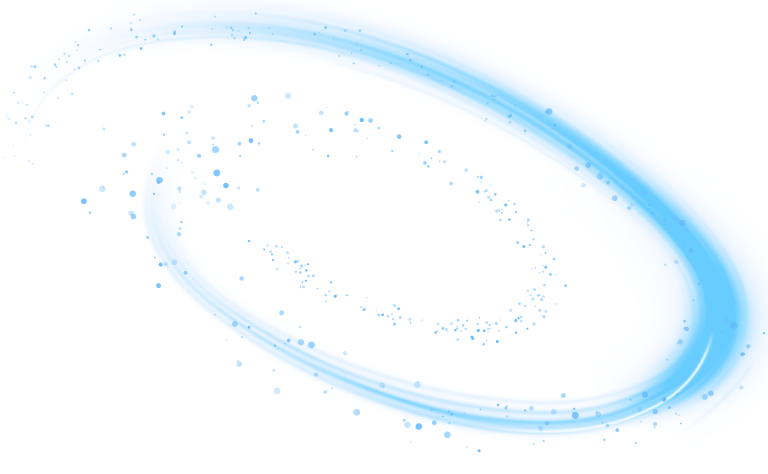
Give the GLSL for this background, as a WebGL 2 fragment shader.

```glsl
#version 300 es
precision highp float;
// A tilted spiral of pale blue light with fine streaks and scattered droplets on white.

#define SPAN 768.0       // canvas width in drawing units
#define TILT 0.436       // tilt of the long axis
#define SQUASH 2.1       // ratio of the two axes
#define CENTER vec2(16.0, 3.0)
#define INNER_DOTS 230
#define OUTER_DOTS 270
#define PALE vec3(0.69, 0.84, 1.0)
#define CYAN vec3(0.41, 0.80, 1.0)
#define DROPLET vec3(0.40, 0.73, 0.99)

uniform vec2 u_resolution;
out vec4 fragColor;

float hash(vec2 p) {
  return fract(sin(dot(p, vec2(127.1, 311.7))) * 43758.5453);
}

float noise(vec2 p) {
  vec2 i = floor(p), f = fract(p);
  f = f * f * (3.0 - 2.0 * f);
  return mix(mix(hash(i), hash(i + vec2(1, 0)), f.x),
             mix(hash(i + vec2(0, 1)), hash(i + vec2(1, 1)), f.x), f.y);
}

float bell(float x, float width) {
  return exp(-x * x / (width * width));
}

// Fades in over a..b and out over c..d.
float span(float a, float b, float c, float d, float x) {
  return smoothstep(a, b, x) * (1.0 - smoothstep(c, d, x));
}

// Radius of the ribbon at an unwrapped angle.
float ribbonRadius(float t) {
  float tail = max(-2.27 - t, 0.0);
  return mix(350.0, 307.0, smoothstep(-0.7, 0.44, t)) + 9.0 * bell(t + 0.65, 0.4)
       + 13.0 * smoothstep(0.52, 1.83, t) - 70.0 * smoothstep(2.0, 3.05, t)
       + 45.0 * tail * tail;
}

// Radius of the inner ring of droplets.
float ringRadius(float t) {
  return 170.0 - 20.0 * cos(t - 0.6) + 45.0 * (1.0 - smoothstep(-3.6, -2.3, t));
}

// Opacity of the ribbon at angle t and signed distance d from its middle.
float ribbon(float t, float d) {
  float low = smoothstep(-0.1, 0.6, t);
  float inner = mix(mix(14.0, 27.0, smoothstep(-0.8, -0.1, t)), 14.0, low);
  float outer = mix(mix(21.0, 27.0, smoothstep(-1.4, -0.3, t)), 8.0, low);
  float power = smoothstep(-3.4, -0.85, t) * mix(1.0, 0.5, smoothstep(-0.2, 0.8, t))
              * (1.0 - 0.65 * smoothstep(1.0, 2.2, t)) * (1.0 - smoothstep(2.4, 3.1, t));
  float streak = noise(vec2(d * 0.28 + t * 2.0, t * 1.6));
  float glow = bell(d, d < 0.0 ? inner : outer) * (0.72 + 0.5 * streak);
  float halo = 0.28 * bell(d, 42.0) * span(-1.3, -0.3, -0.1, 0.5, t);
  return power * glow + halo;
}

// Thin strands that follow the ribbon.
float strands(float t, float d) {
  float sum = 0.0;
  for (int k = 0; k < 4; k++) {
    float f = float(k);
    float offset = mix(-24.0 + 10.0 * f, -7.0 + 5.0 * f, smoothstep(0.8, 2.6, t));
    sum += (0.18 + 0.14 * hash(vec2(f, 4.0))) * bell(d - offset, 2.6)
         * span(-0.2, 0.6, 1.4 + 0.25 * f, 2.9 + 0.15 * f, t);
  }
  sum += 0.16 * bell(d + 9.0, 1.8) * span(-3.7, -3.0, -2.3, -1.5, t);
  sum += 0.14 * bell(d + 21.0, 1.8) * span(-2.1, -1.8, -1.2, -0.8, t);
  return sum + 0.14 * bell(d - 41.0, 2.0) * span(-0.3, -0.1, 0.1, 0.4, t);
}

// Opacity of all droplets at q, in tilted but unsquashed space.
float droplets(vec2 q, float pixel) {
  float clear = 1.0;
  for (int i = 0; i < INNER_DOTS + OUTER_DOTS; i++) {
    float f = float(i), a = hash(vec2(f, 1.3)), b = hash(vec2(f, 2.7));
    float c = hash(vec2(f, 5.1)), e = hash(vec2(f, 8.9));
    float jitter = b + c - 1.0, t, radius, size;
    if (i < INNER_DOTS) {
      t = mix(-3.7, 2.4, a);
      float left = 1.0 - smoothstep(-3.2, -0.6, t);
      radius = ringRadius(t) + jitter * mix(26.0, 75.0, left);
      size = mix(0.6, 1.6, e) + 2.0 * left * e * e;
    } else {
      bool tail = i % 5 < 2;
      t = tail ? mix(-3.6, -1.3, a) : mix(-1.5, 3.0, a);
      float spread = tail ? 38.0 : mix(60.0, 95.0, smoothstep(0.3, 1.5, t));
      radius = ribbonRadius(t) + jitter * spread;
      size = tail ? mix(0.6, 1.5, e) : 0.8 + 2.8 * e * e;
    }
    vec2 away = q - radius * vec2(cos(t), sin(t));
    float dist = length(vec2(away.x, away.y / SQUASH));
    float fade = mix(0.3, 0.95, hash(vec2(f, 6.4))) * smoothstep(-4.2, -2.8, t);
    clear *= 1.0 - fade * (1.0 - smoothstep(size - 0.6 * pixel, size + 0.6 * pixel, dist));
  }
  return 1.0 - clear;
}

void main() {
  float pixel = SPAN / u_resolution.x;
  vec2 p = (gl_FragCoord.xy - 0.5 * u_resolution) * pixel * vec2(1, -1) - CENTER;
  float c = cos(TILT), s = sin(TILT);
  vec2 q = vec2(c * p.x + s * p.y, SQUASH * (c * p.y - s * p.x));

  // Unwrap the angle so the outer tail and inner end stay apart.
  float r = max(length(q), 1.0), t = atan(q.y, q.x);
  if (t > 1.57 && r > 360.0) t -= 6.28319;
  float d = (r - ribbonRadius(t)) * r / length(vec2(q.x, SQUASH * q.y));

  float light = clamp(ribbon(t, d) + strands(t, d), 0.0, 1.0);
  vec3 color = mix(vec3(1), mix(PALE, CYAN, smoothstep(0.15, 0.8, light)), light);

  // Bright white edge around the lower right bend.
  float edge = bell(d - mix(-4.0, 5.0, smoothstep(-0.3, 0.3, t)), 1.6);
  color = mix(color, vec3(1), 0.85 * edge * span(-0.35, -0.1, 0.7, 1.3, t));

  color = mix(color, DROPLET, droplets(q, pixel));
  fragColor = vec4(color, 1);
}
```
